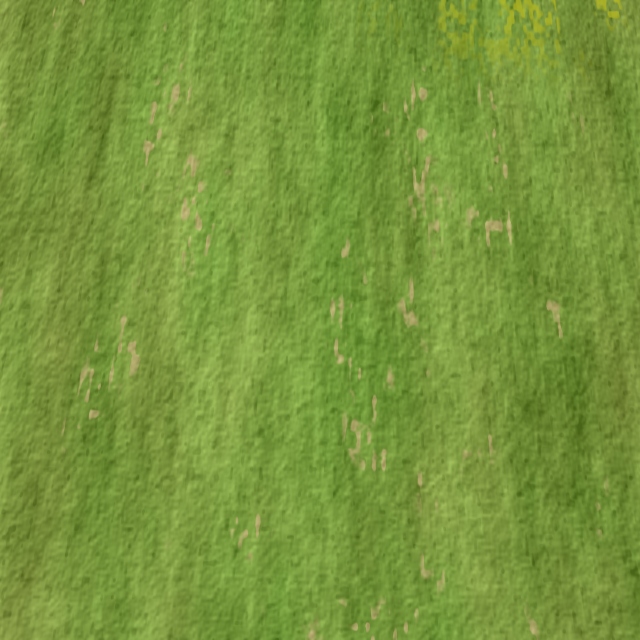
Reproduce this texture procedurally as a three.js fragment shader.

```glsl
// Sunlit green crop field seen from above: a leafy relief made of value noise,
// stretched into sowing rows that converge slightly towards the top, with broad
// tonal patches, a few bare straw-coloured gaps and yellow blooms at upper right.

varying vec2 vUv;

float hash(vec2 p) {
  vec3 q = fract(p.xyx * 0.1031);
  q += dot(q, q.yzx + 33.33);
  return fract((q.x + q.y) * q.z);
}

float noise(vec2 p) {
  vec2 cell = floor(p);
  vec2 f = fract(p);
  f = f * f * (3.0 - 2.0 * f);
  float low = mix(hash(cell), hash(cell + vec2(1.0, 0.0)), f.x);
  float high = mix(hash(cell + vec2(0.0, 1.0)), hash(cell + 1.0), f.x);
  return mix(low, high, f.y);
}

float fbm(vec2 p) {
  float sum = 0.0;
  float weight = 0.533;
  for (int i = 0; i < 4; i++) {
    sum += weight * noise(p);
    p = mat2(1.9, 0.3, -0.3, 1.9) * p + 17.3;
    weight *= 0.5;
  }
  return sum;
}

// Height of the foliage: round clumps with finer leaves on top
float foliage(vec2 p) {
  return 0.62 * noise(p * vec2(105.0, 88.0))
       + 0.38 * noise(p * vec2(205.0, 180.0) + 41.0);
}

void main() {
  // Row space: lines of constant x lean inwards as they rise
  vec2 field = vec2((vUv.x - 0.6) / (1.0 - 0.3 * vUv.y), vUv.y) + 3.0;

  // Relief lit from the upper left
  float relief = foliage(field) - foliage(field + vec2(-0.0035, 0.0045));

  // Broad patches, long rows and short streaks
  float patches = fbm(field * vec2(7.0, 3.0)) - 0.5;
  float rows = fbm(field * vec2(38.0, 4.5) + 9.0) - 0.5;
  float streaks = fbm(field * vec2(70.0, 22.0) + 27.0) - 0.5;
  float pits = smoothstep(0.72, 0.95, noise(field * vec2(120.0, 75.0) + 63.0));

  float tone = 0.6 + 0.75 * patches + 0.55 * rows + 0.55 * streaks;
  tone += 0.6 * relief - 0.24 * pits;
  tone -= 0.1 * smoothstep(0.55, 1.0, vUv.x) + 0.08 * smoothstep(0.75, 1.0, vUv.y);
  vec3 shadeGreen = vec3(0.32, 0.44, 0.12);
  vec3 sunGreen = vec3(0.58, 0.715, 0.325);
  vec3 color = mix(shadeGreen, sunGreen, clamp(tone, -0.15, 1.2));

  // Fresh green in the middle, drier tint towards the sides
  float dryness = abs(vUv.x - 0.5) * 1.4 + 1.2 * (fbm(field * vec2(12.0, 5.0) + 71.0) - 0.5);
  color += vec3(0.05, -0.018, 0.02) * (dryness - 0.25);

  // Bare gaps gather in loose clusters, more often at lower right
  float cluster = fbm(field * vec2(13.0, 6.0) + 83.0);
  cluster += 0.07 * smoothstep(0.75, 1.0, vUv.x) * smoothstep(0.5, 0.1, vUv.y);
  float gap = noise(field * vec2(115.0, 48.0) + 5.0) + 0.3 * (foliage(field + 7.0) - 0.5);
  float bare = smoothstep(0.62, 0.72, cluster) * smoothstep(0.62, 0.86, gap);
  color = mix(color, vec3(0.74, 0.67, 0.46) + 0.2 * relief, 0.8 * bare);

  // Yellow blooms in short vertical drifts
  float drift = fbm(field * vec2(22.0, 7.0) + 52.0);
  float corner = smoothstep(0.84, 1.0, vUv.y) * smoothstep(0.45, 0.85, vUv.x);
  float specks = smoothstep(0.4, 0.75, noise(field * vec2(120.0, 90.0) + 14.0));
  float bloom = corner * smoothstep(0.46, 0.62, drift) * specks;
  color = mix(color, vec3(0.72, 0.73, 0.12), 0.75 * bloom);

  gl_FragColor = vec4(color, 1.0);
}
```
